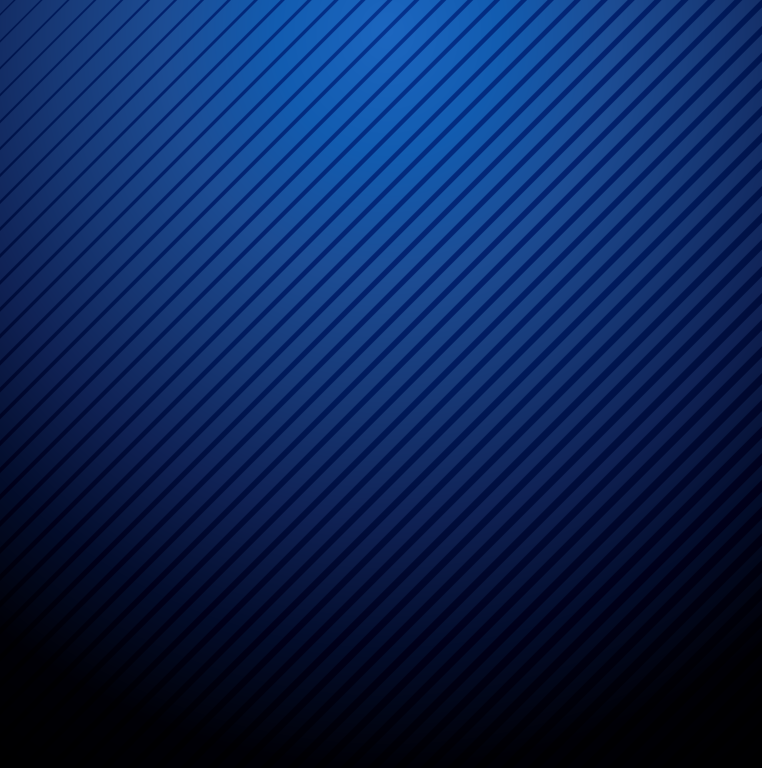
This background is drawn by a Shadertoy shader. Its source:

```glsl
const vec2 GLOW_CENTER = vec2(0.505, 0.96);
const vec2 GLOW_SQUEEZE = vec2(1.10, 1.0);
const float STOP_STEP = 0.16;        // radius between colour stops
const float STRIPE_PERIOD = 0.0349;  // spacing measured along an axis
const float STRIPE_PHASE = 0.55;
const float STRIPE_THIN = 0.07;      // dark share at the upper left
const float STRIPE_GROWTH = 0.47;    // added dark share across the diagonal
const int STOPS = 8;

// Radial colours of the broad bands, from the glow outward
const vec3 BAND_COLORS[STOPS] = vec3[STOPS](
    vec3(0.11, 0.40, 0.75), vec3(0.07, 0.36, 0.69), vec3(0.11, 0.30, 0.58),
    vec3(0.09, 0.22, 0.46), vec3(0.06, 0.13, 0.33), vec3(0.01, 0.05, 0.17),
    vec3(0.0, 0.0, 0.025), vec3(0.0));

// Radial colours of the narrow dark stripes
const vec3 STRIPE_COLORS[STOPS] = vec3[STOPS](
    vec3(0.02, 0.20, 0.56), vec3(0.01, 0.17, 0.50), vec3(0.01, 0.13, 0.43),
    vec3(0.00, 0.10, 0.35), vec3(0.00, 0.05, 0.23), vec3(0.00, 0.00, 0.10),
    vec3(0.0, 0.0, 0.01), vec3(0.0));

vec3 radialRamp(vec3 colors[STOPS], float radius) {
    float position = clamp(radius / STOP_STEP, 0.0, float(STOPS - 1));
    int index = min(int(position), STOPS - 2);
    return mix(colors[index], colors[index + 1], position - float(index));
}

// Coverage of diagonal stripes that widen toward the lower right
float stripeMask(vec2 p, float pixel) {
    float diagonal = p.x + 1.0 - p.y;
    float halfWidth = 0.5 * (STRIPE_THIN + STRIPE_GROWTH * diagonal * 0.5);
    float cell = fract(diagonal / STRIPE_PERIOD - STRIPE_PHASE + 0.5) - 0.5;
    float edge = pixel / STRIPE_PERIOD;
    return 1.0 - smoothstep(-edge, edge, abs(cell) - halfWidth);
}

void mainImage(out vec4 fragColor, in vec2 fragCoord) {
    float pixel = 1.0 / iResolution.y;
    vec2 p = fragCoord * pixel;
    float radius = length((p - GLOW_CENTER) * GLOW_SQUEEZE);

    // Both layers share the same glow
    vec3 band = radialRamp(BAND_COLORS, radius);
    vec3 stripe = radialRamp(STRIPE_COLORS, radius);
    fragColor = vec4(mix(band, stripe, stripeMask(p, pixel)), 1.0);
}
```
